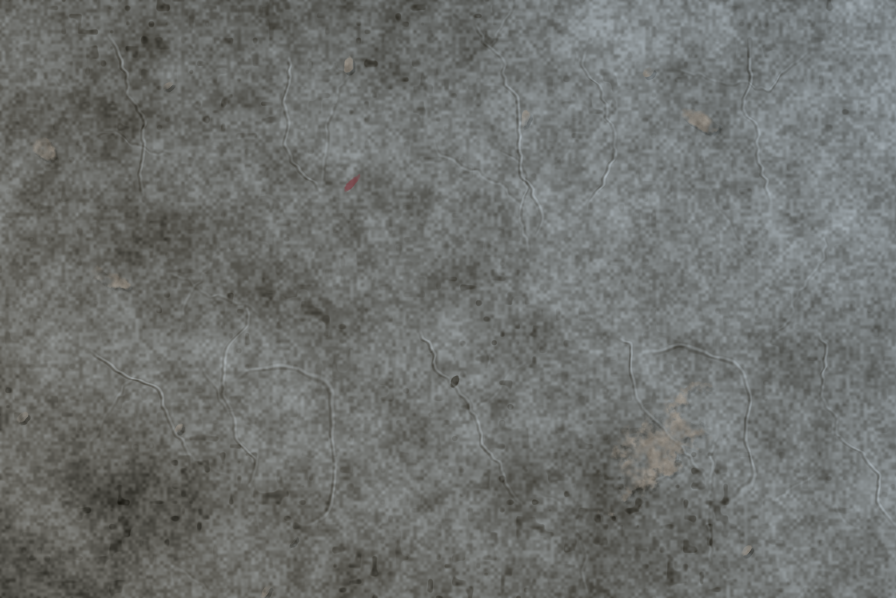
Reproduce this texture procedurally as a Shadertoy shader.

```glsl
// Weathered concrete floor: mottled grey that cools toward the upper right,
// with fine grain, pits, raised hairline cracks, two worn patches and chips.
// Tone is summed from value noise and relief lines, then tinted warm to cool.

const float BASE_TONE = 0.436;
const vec2  LIGHT_SLOPE = vec2(0.075, 0.03);    // brightening across the canvas
const float BLOTCH = 0.20, MOTTLE = 0.17, GRAIN = 0.13;
const float STAIN_DEPTH = 0.045, PIT_DEPTH = 0.075;
const float RELIEF = 0.105;                     // contrast of raised edges
const float LINE_WIDTH = 0.0034;
const int   CRACKS = 10, HAIRLINES = 26, CHIPS = 13;
const vec3  WARM_TINT = vec3(0.011, 0.006, -0.019);
const vec3  COOL_TINT = vec3(-0.022, 0.006, 0.018);
const vec3  PLASTER = vec3(0.58, 0.545, 0.50);
const vec3  RED_PAINT = vec3(0.50, 0.20, 0.23);
const vec4  LEFT_PATCH = vec4(0.47, 0.26, 0.105, 0.135);   // centre, half size
const vec4  RIGHT_PATCH = vec4(1.15, 0.28, 0.115, 0.125);

float hash(vec2 p) {
    vec3 q = fract(vec3(p.xyx) * 0.1031);
    q += dot(q, q.yzx + 33.33);
    return fract((q.x + q.y) * q.z);
}

float noise(vec2 p) {
    vec2 cell = floor(p), f = fract(p);
    f = f * f * (3.0 - 2.0 * f);
    return mix(mix(hash(cell), hash(cell + vec2(1, 0)), f.x),
               mix(hash(cell + vec2(0, 1)), hash(cell + vec2(1, 1)), f.x), f.y);
}

float fbm(vec2 p) {
    float sum = 0.0, amp = 0.533;
    for (int i = 0; i < 4; i++) {
        sum += amp * noise(p);
        p = mat2(1.6, 1.2, -1.2, 1.6) * p + 17.3;
        amp *= 0.5;
    }
    return sum;
}

float line(float d) {
    return 1.0 - smoothstep(0.0, max(LINE_WIDTH, 1.2 / iResolution.y), abs(d));
}

// Bright lip with a shadow beside it
float ridge(float d) {
    return line(d) - 0.9 * line(d + 0.0042);
}

float crack(vec2 p, vec2 start, float angle, float len, float seed) {
    vec2 dir = vec2(cos(angle), sin(angle)), rel = p - start;
    float s = dot(rel, dir), side = dot(rel, vec2(-dir.y, dir.x));
    if (s < 0.0 || s > len || abs(side) > 0.08) return 0.0;
    float bend = 0.075 * (noise(vec2(s * 7.0, seed)) - 0.5)
               + 0.020 * (noise(vec2(s * 26.0, seed + 50.0)) - 0.5)
               + 0.006 * (noise(vec2(s * 90.0, seed + 100.0)) - 0.5);
    float fade = smoothstep(0.0, 0.03, s) * (1.0 - smoothstep(len * 0.75, len, s));
    return fade * mix(0.3, 1.0, noise(vec2(s * 18.0, seed + 150.0))) * ridge(side - bend);
}

float allCracks(vec2 p, float aspect) {
    float sum = 0.0;
    for (int i = 0; i < CRACKS + HAIRLINES; i++) {
        float id = float(i);
        float a = hash(vec2(id, 3.0)), b = hash(vec2(id, 7.0)), c = hash(vec2(id, 11.0));
        if (i < CRACKS) {     // long ones, jittered on a grid, running down and right
            vec2 cell = vec2(mod(id, 5.0), floor(id / 5.0));
            vec2 start = (cell + vec2(0.1 + 0.7 * a, 0.65 + 0.4 * b)) * vec2(aspect / 5.0, 0.5);
            sum += crack(p, start, mix(-1.6, -0.65, c), mix(0.24, 0.48, hash(vec2(id, 13.0))), id);
        } else {
            sum += mix(0.2, 0.55, c) * crack(p, vec2(a * aspect, b),
                   6.283 * hash(vec2(id, 17.0)), mix(0.08, 0.26, c), id);
        }
    }
    return sum;
}

// Signed distance to a worn patch with an uneven outline
float patchDistance(vec2 p, vec4 area) {
    vec2 q = (p - area.xy) / area.zw;
    q += 0.5 * (vec2(fbm(p * 7.0), fbm(p * 7.0 + 40.0)) - 0.5);
    return (pow(dot(q * q * abs(q), sign(q) * sign(q) * sign(abs(q)) * sign(q) * sign(q)) * 0.0
           + dot(abs(q * q * q), vec2(1.0)), 1.0 / 3.0) - 1.0) * area.z;
}

float patchRelief(vec2 p, vec4 area) {
    float d = patchDistance(p, area);
    vec2 rel = (p - area.xy) / area.zw;
    float rim = smoothstep(-0.5, 0.5, rel.x + 0.6 * rel.y) * mix(0.4, 1.0, noise(p * 22.0));
    return RELIEF * rim * ridge(d) + 0.022 * (1.0 - smoothstep(-0.05, 0.01, d));
}

// Coverage of a ragged chip: an ellipse eaten away by noise
float chip(vec2 p, vec2 centre, vec2 size, float angle) {
    float c = cos(angle), s = sin(angle);
    vec2 q = mat2(c, -s, s, c) * (p - centre) / size;
    if (dot(q, q) > 6.0) return 0.0;
    float r = length(q) + 1.5 * (fbm(p * 42.0) - 0.5);
    return 1.0 - smoothstep(0.65, 1.05, r);
}

void mainImage(out vec4 fragColor, in vec2 fragCoord) {
    vec2 p = fragCoord / iResolution.y;
    float aspect = iResolution.x / iResolution.y;
    vec2 fromMiddle = fragCoord / iResolution.xy - 0.5;

    // Mottled ground
    float stain = smoothstep(0.53, 0.75, fbm(p * 6.0 + 31.0));
    float tone = BASE_TONE + dot(LIGHT_SLOPE, fromMiddle);
    tone += 0.035 * smoothstep(0.75, 0.0, length(fromMiddle - vec2(0.45, 0.4)) * 1.0) * 1.0;
    tone -= 0.05 * (1.0 - smoothstep(0.0, 0.4, length(fromMiddle + 0.5)));
    tone += BLOTCH * (fbm(p * 5.0) - 0.5) + MOTTLE * (fbm(p * 24.0 + 9.0) - 0.5);
    tone += GRAIN * (noise(p * 170.0) + 0.6 * noise(p * 95.0 + 5.0) - 0.8);
    tone -= STAIN_DEPTH * stain;
    tone -= PIT_DEPTH * smoothstep(0.68, 0.9, noise(p * 75.0 + 60.0)) * (0.5 + stain);

    // Cracks and worn patches
    tone += RELIEF * allCracks(p, aspect);
    tone += patchRelief(p, LEFT_PATCH) + patchRelief(p, RIGHT_PATCH);
    tone -= 0.22 * chip(p, vec2(0.762, 0.365), vec2(0.007, 0.012), -0.5);

    float coolness = 0.4 + 2.6 * (tone - 0.42) + 0.5 * fromMiddle.x + 0.25 * fromMiddle.y;
    vec3 colour = tone + mix(WARM_TINT, COOL_TINT, clamp(coolness, 0.0, 1.2));

    // Exposed plaster: one broad scar and scattered small chips
    vec2 scarCentre = RIGHT_PATCH.xy - vec2(0.05, 0.03);
    float bare = 0.75 * chip(p, scarCentre, vec2(0.1, 0.05), 0.9);
    float shade = chip(p + vec2(-0.004, 0.005), scarCentre, vec2(0.1, 0.05), 0.9);
    for (int i = 0; i < CHIPS; i++) {
        float id = float(i), k = hash(vec2(id, 23.0));
        vec2 centre = vec2(hash(vec2(id, 29.0)) * aspect, hash(vec2(id, 37.0)));
        vec2 size = mix(0.007, 0.022, k * k) * vec2(1.5, 0.8);
        bare = max(bare, 0.7 * chip(p, centre, size, 3.0 * k));
        shade = max(shade, chip(p + vec2(-0.004, 0.005), centre, size, 3.0 * k));
    }
    colour -= 0.09 * max(shade - bare, 0.0);
    float rough = 0.28 * (fbm(p * 60.0 + 3.0) - 0.5) + 0.1 * (noise(p * 150.0) - 0.5);
    colour = mix(colour, PLASTER + rough, bare * smoothstep(0.3, 0.6, fbm(p * 30.0 + 70.0)));

    // Small smear of paint
    colour = mix(colour, RED_PAINT, 0.6 * chip(p, vec2(0.586, 0.69), vec2(0.022, 0.008), 0.8));
    fragColor = vec4(clamp(colour, 0.0, 1.0), 1.0);
}
```
